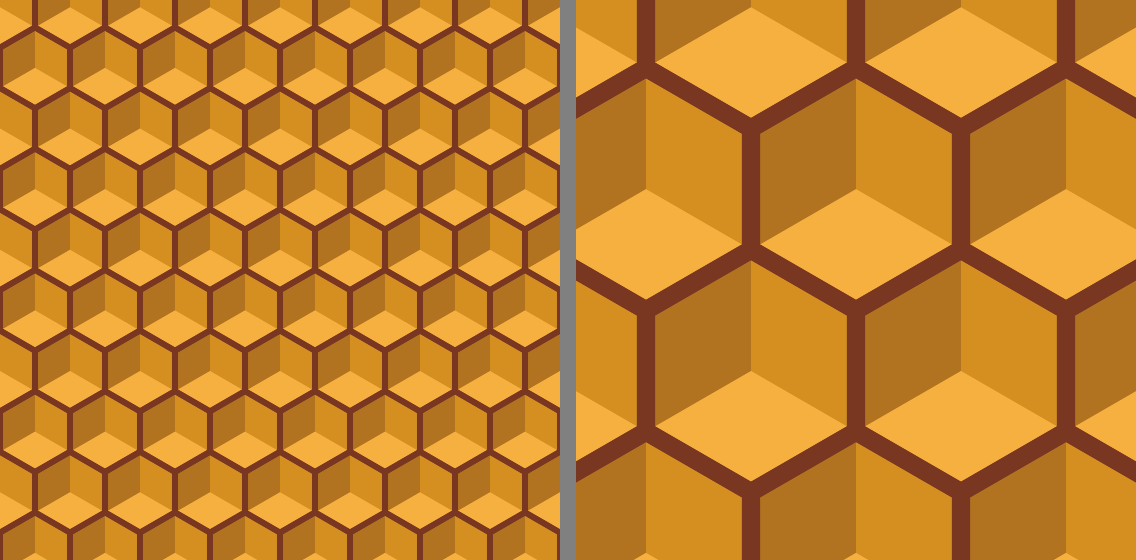
Left: the whole. Right: its middle third, enlarged.
This pattern is drawn by a three.js fragment shader. Its source:

```glsl
varying vec2 vUv;

// Offset from the nearest centre of a pointy-top hexagon lattice of unit pitch
vec2 hexOffset(vec2 p) {
  vec2 period = vec2(1.0, sqrt(3.0));
  vec2 a = mod(p + 0.5 * period, period) - 0.5 * period;
  vec2 b = mod(p, period) - 0.5 * period;
  return dot(a, a) < dot(b, b) ? a : b;
}

// Apothem distance: 0 at the centre, 0.5 on the cell edge
float hexDistance(vec2 q) {
  q = abs(q);
  return max(q.x, dot(q, vec2(0.5, 0.5 * sqrt(3.0))));
}

void main() {
  // Eight cells across, with the canvas centre midway between two rows
  vec2 p = (vUv - 0.5) * 8.0;
  vec2 q = hexOffset(p - vec2(0.0, 0.25 * sqrt(3.0)));
  float blur = 0.5 * fwidth(p.x);

  // Left and right walls
  vec3 leftWall = vec3(0.70, 0.45, 0.125);
  vec3 rightWall = vec3(0.83, 0.56, 0.125);
  vec3 color = mix(leftWall, rightWall, smoothstep(-blur, blur, q.x));

  // Floor rhombus below the centre
  float floorDepth = -dot(vec2(abs(q.x), q.y), vec2(0.5, 0.5 * sqrt(3.0)));
  color = mix(color, vec3(0.96, 0.69, 0.25), smoothstep(-blur, blur, floorDepth));

  // Dark rim shared by neighbouring cells
  float rim = smoothstep(-blur, blur, hexDistance(q) - 0.456);
  color = mix(color, vec3(0.475, 0.21, 0.13), rim);

  gl_FragColor = vec4(color, 1.0);
}
```
